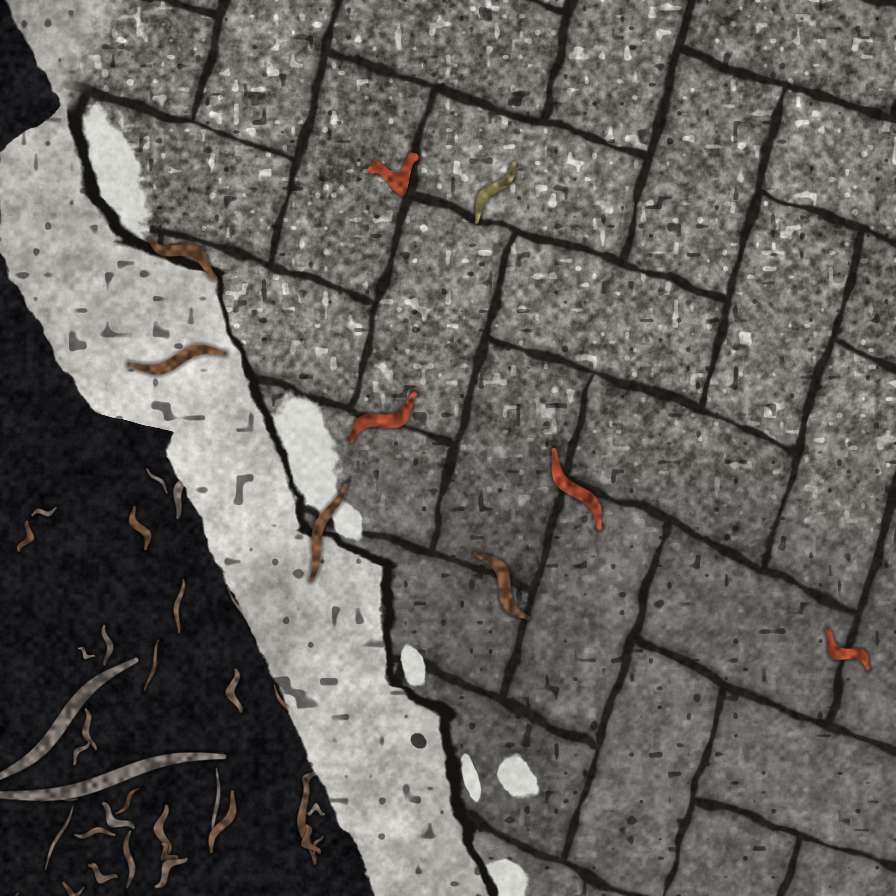
A WebGL 1 fragment shader for this texture:

```glsl
precision highp float;
// Herringbone pavers beside a broken pale kerb, with dark soil and fallen pods.
uniform vec2 u_resolution;

float hash(vec2 p) { return fract(sin(dot(p, vec2(127.1, 311.7))) * 43758.5453); }

float noise(vec2 p) {
  vec2 i = floor(p), f = fract(p);
  f = f * f * (3.0 - 2.0 * f);
  return mix(mix(hash(i), hash(i + vec2(1, 0)), f.x),
             mix(hash(i + vec2(0, 1)), hash(i + 1.0), f.x), f.y);
}

float fbm(vec2 p) {
  float sum = 0.0, amp = 0.5;
  for (int i = 0; i < 5; i++) {
    sum += amp * noise(p);
    p = mat2(1.6, 1.2, -1.2, 1.6) * p + 3.7;
    amp *= 0.5;
  }
  return sum;
}

float ramp(float a, float b, float y) { return clamp((y - a) / (b - a), 0.0, 1.0); }

// Kerb borders: x as a function of y, measured downwards
float innerEdge(float y) {
  return 0.13 - 0.052 * ramp(0.0, 0.1, y) + 0.02 * ramp(0.13, 0.22, y)
    + 0.045 * ramp(0.22, 0.27, y) + 0.097 * ramp(0.27, 0.305, y)
    + 0.04 * ramp(0.33, 0.43, y) + 0.061 * ramp(0.43, 0.592, y)
    + 0.089 * ramp(0.592, 0.632, y) + 0.063 * ramp(0.765, 0.8, y)
    + 0.015 * ramp(0.8, 0.91, y) + 0.039 * ramp(0.91, 1.0, y);
}

float outerEdge(float y) {
  return 0.068 * ramp(0.0, 0.11, y) - 0.07 * ramp(0.118, 0.17, y)
    + 0.067 * ramp(0.28, 0.404, y) + 0.045 * ramp(0.404, 0.462, y)
    + 0.08 * ramp(0.462, 0.482, y) + 0.231 * ramp(0.51, 1.0, y);
}

// Joint distance in cell units, then the identity of the paver
vec3 herringbone(vec2 g) {
  vec2 cell = floor(g);
  float k = mod(cell.x - cell.y + 3.0, 4.0);
  vec2 size = k < 1.5 ? vec2(2, 1) : vec2(1, 2);
  vec2 shift = abs(k - 1.0) < 0.5 ? vec2(1, 0) : vec2(0);
  if (abs(k - 2.0) < 0.5) shift = vec2(0, 1);
  vec2 local = fract(g) + shift, e = min(local, size - local);
  return vec3(min(e.x, e.y), cell - shift);
}

// Tapered, bent pod or twig from ends.xy to ends.zw, with a soft shadow
void pod(inout vec3 col, vec2 q, vec4 ends, float w, vec3 tint) {
  vec2 d = ends.zw - ends.xy, r = q - ends.xy;
  float h = clamp(dot(r, d) / dot(d, d), 0.0, 1.0);
  r -= d * h + normalize(vec2(-d.y, d.x)) * w * sin(h * 7.0 + ends.x * 40.0);
  float dist = length(r) - w * (0.35 + 0.65 * sin(3.14 * h)), px = 1.0 / u_resolution.y;
  col *= 0.6 + 0.4 * smoothstep(0.0, 0.006, dist);
  col = mix(tint * (0.55 + 0.9 * noise(q * 170.0)), col, smoothstep(-px, px, dist));
}

// Ragged leaning ellipse: centre in xy, radii in zw
float blot(vec2 q, vec4 e, float rough) {
  vec2 d = q - e.xy;
  d.x -= 0.25 * d.y;
  return 1.0 - smoothstep(0.9, 1.1, length(d / e.zw) + rough);
}

void main() {
  vec2 q = gl_FragCoord.xy / u_resolution;
  q.y = 1.0 - q.y;
  float broad = fbm(q * 7.0) - 0.47, mid = fbm(q * 38.0) - 0.48, fine = fbm(q * 150.0) - 0.48;

  // Pavers
  vec2 d = q - vec2(0.542, 0.376) + vec2(0.036, -0.039) * smoothstep(1.17, 1.76, q.x + q.y);
  vec2 g = vec2(dot(d, vec2(7.69, 2.01)), dot(d, vec2(-2.51, 7.69)));
  g += 0.07 * vec2(noise(q * 32.0), noise(q * 32.0 + 9.0)) - 0.035;
  vec3 paver = herringbone(g);
  float worn = 1.0 - smoothstep(0.3, 0.6, q.y - 0.12 * q.x);
  vec3 col = mix(vec3(0.40, 0.39, 0.38), vec3(0.455, 0.44, 0.42), worn);
  col *= 0.91 + 0.16 * hash(paver.yz) + 0.3 * broad;
  col += fine * mix(0.3, 0.65, worn) + mid * 0.2;
  col += 0.22 * smoothstep(0.77, 0.9, noise(q * 110.0)) * (0.3 + worn);
  col *= 1.0 - 0.5 * smoothstep(0.84, 0.93, noise(q * 95.0 + 40.0));
  float gap = paver.x + mid * 0.07;
  col *= 0.78 + 0.22 * smoothstep(0.03, 0.13, gap);
  col = mix(vec3(0.12, 0.115, 0.1) + 0.12 * fine, col, smoothstep(0.018, 0.05, gap));

  // White mortar remnants
  float white = blot(q, vec4(0.128, 0.198, 0.036, 0.066), mid);
  white = max(white, blot(q, vec4(0.342, 0.506, 0.033, 0.06), mid));
  white = max(white, blot(q, vec4(0.391, 0.582, 0.016, 0.025), mid));
  white = max(white, blot(q, vec4(0.577, 0.869, 0.019, 0.024), mid));
  white = max(white, blot(q, vec4(0.526, 0.87, 0.008, 0.025), mid));
  white = max(white, blot(q, vec4(0.46, 0.742, 0.011, 0.023), mid));
  white = max(white, blot(q, vec4(0.562, 0.982, 0.024, 0.026), mid));
  col = mix(col, vec3(0.83, 0.83, 0.81) + fine * 0.2, white);

  // Kerb and the crack along its inner side
  float slope = (innerEdge(q.y + 0.004) - innerEdge(q.y - 0.004)) / 0.008;
  float inner = (q.x - innerEdge(q.y)) / sqrt(1.0 + slope * slope) + mid * 0.018;
  vec3 kerb = vec3(0.72, 0.71, 0.69) + 0.4 * broad + 0.3 * fine + 0.25 * mid;
  kerb *= 1.0 - 0.5 * smoothstep(0.82, 0.92, noise(q * 75.0));
  float blend = mix(0.03, 0.002, smoothstep(0.08, 0.13, q.y));
  col = mix(kerb, col, smoothstep(-blend, blend, inner));
  float crack = 1.0 - smoothstep(0.003, 0.008, abs(inner - 0.004) + 0.012 * broad);
  col = mix(col, vec3(0.08, 0.075, 0.065), crack * smoothstep(0.11, 0.13, q.y));
  col *= 1.0 - 0.7 * blot(q, vec4(0.467, 0.826, 0.009, 0.009), mid);

  // Soil littered with twigs
  vec3 soil = vec3(0.085, 0.085, 0.095) + 0.16 * fine + 0.08 * mid;
  vec3 bark = vec3(0.42, 0.39, 0.37), rust = vec3(0.55, 0.24, 0.16);
  vec3 brown = vec3(0.4, 0.28, 0.19), olive = vec3(0.5, 0.47, 0.3);
  for (float n = 0.0; n < 44.0; n++) {
    vec2 a = vec2(0.4 * hash(vec2(n, 1)), 1.0 - 0.5 * pow(hash(vec2(n, 2)), 1.5));
    float turn = 6.28 * hash(vec2(n, 3)), len = 0.025 + 0.07 * hash(vec2(n, 4));
    pod(soil, q, vec4(a, a + len * vec2(0.6 * cos(turn), sin(turn))),
        0.0015 + 0.004 * hash(vec2(n, 5)), mix(brown, bark, hash(vec2(n, 6))));
  }
  pod(soil, q, vec4(-0.02, 0.893, 0.25, 0.845), 0.008, bark);
  pod(soil, q, vec4(-0.01, 0.875, 0.15, 0.735), 0.008, bark);
  float outer = q.x - outerEdge(q.y) + mid * 0.02;
  col = mix(soil, col, smoothstep(-0.002, 0.002, outer));

  // Pods on the paving
  pod(col, q, vec4(0.17, 0.265, 0.243, 0.303), 0.008, brown);
  pod(col, q, vec4(0.145, 0.41, 0.25, 0.393), 0.007, brown);
  pod(col, q, vec4(0.418, 0.2, 0.466, 0.188), 0.013, rust);
  pod(col, q, vec4(0.528, 0.245, 0.573, 0.182), 0.006, olive);
  pod(col, q, vec4(0.392, 0.49, 0.465, 0.445), 0.009, rust);
  pod(col, q, vec4(0.342, 0.645, 0.38, 0.54), 0.006, brown);
  pod(col, q, vec4(0.615, 0.505, 0.67, 0.588), 0.008, rust);
  pod(col, q, vec4(0.535, 0.615, 0.588, 0.69), 0.008, brown);
  pod(col, q, vec4(0.92, 0.708, 0.967, 0.746), 0.008, rust);
  gl_FragColor = vec4(clamp(col, 0.0, 1.0), 1.0);
}
```
